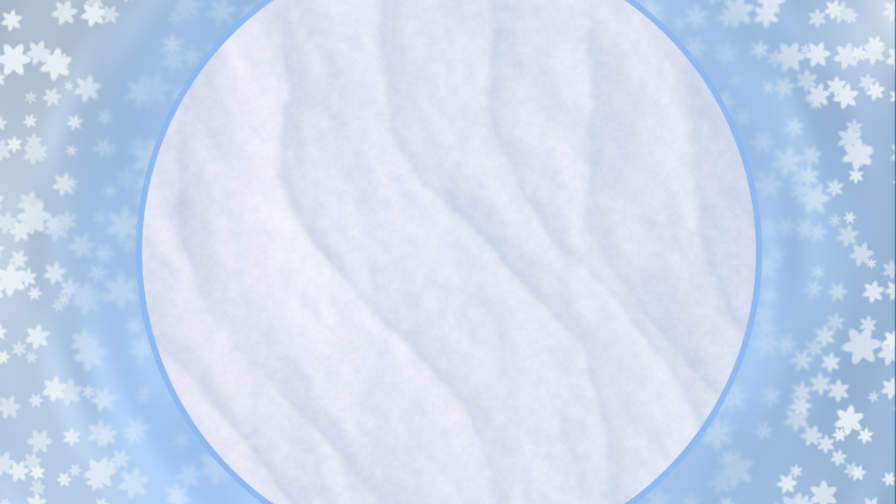
Give the GLSL for this background, as a WebGL 2 fragment shader.

```glsl
#version 300 es
precision highp float;
// Round window of folded snow, ringed in blue, on a misty field of snowflakes.
uniform vec2 u_resolution;
out vec4 outColor;

const float DISC_RADIUS = 0.621;
const float RING_WIDTH = 0.012;
const int FLAKE_LAYERS = 5;
const float FOLD_SPACING = 0.205;
const vec3 RING = vec3(0.56, 0.73, 0.95);
const vec3 SNOW_LIGHT = vec3(0.945, 0.95, 0.98);
const vec3 SNOW_SHADE = vec3(0.73, 0.78, 0.885);
const vec3 MIST_INNER = vec3(0.64, 0.77, 0.92);
const vec3 MIST_LEFT = vec3(0.72, 0.79, 0.86);
const vec3 MIST_RIGHT = vec3(0.61, 0.72, 0.85);
const vec3 FLAKE = vec3(0.93, 0.96, 0.97);
const vec3 EDGE_LINE = vec3(0.22, 0.36, 0.52);

float hash(vec2 p) {
  vec3 q = fract(p.xyx * 0.1031);
  q += dot(q, q.yzx + 33.33);
  return fract((q.x + q.y) * q.z);
}

float noise(vec2 p) {
  vec2 i = floor(p), f = fract(p);
  f = f * f * (3.0 - 2.0 * f);
  return mix(mix(hash(i), hash(i + vec2(1, 0)), f.x),
             mix(hash(i + vec2(0, 1)), hash(i + vec2(1, 1)), f.x), f.y);
}

float fbm(vec2 p) {
  float sum = 0.0, amp = 0.5;
  for (int i = 0; i < 4; i++) {
    sum += amp * noise(p);
    p = mat2(1.6, 1.2, -1.2, 1.6) * p + 7.3;
    amp *= 0.5;
  }
  return sum;
}

// Height of the small lumps, stretched along the slope of the folds.
float relief(vec2 p) {
  vec2 along = vec2(0.45, -0.89), across = vec2(0.89, 0.45);
  return fbm(vec2(dot(p, across) * 9.0, dot(p, along) * 4.0) + 20.0);
}

// Creases fall steeply, then bend right: lit on one side, shaded on the other.
float foldLight(vec2 p) {
  float down = 1.0 - p.y, light = 0.0;
  float wobble = 0.07 * (fbm(p * 6.0) - 0.5);
  for (int i = -2; i < 5; i++) {
    float k = float(i);
    float start = 0.3 + 0.15 * sin(5.0 * k);
    float bend = 0.44 * smoothstep(start, start + 0.7, down);
    float t = p.x - 0.555 - k * FOLD_SPACING - bend + wobble;
    float strength = 0.35 + 0.9 * noise(vec2(k * 3.7, down * 4.5));
    float shade = smoothstep(-0.008, 0.014, t) * exp(-max(t, 0.0) / 0.045);
    float crest = smoothstep(0.01, -0.025, t) * exp(min(t, 0.0) / 0.09);
    light += strength * (0.14 * crest - 0.31 * shade);
  }
  return light;
}

vec3 snow(vec2 p) {
  float slope = relief(p + vec2(0.012, 0.006)) - relief(p - vec2(0.012, 0.006));
  float light = 0.64 + foldLight(p) + 0.85 * slope;
  light += 0.16 * exp(-14.0 * dot(p - vec2(0.6, 0.47), p - vec2(0.6, 0.47)));
  light -= 0.16 * smoothstep(1.2, 1.5, p.x) * smoothstep(0.1, 0.6, p.y);
  light -= 0.13 * smoothstep(0.45, 0.28, p.x);
  light += 0.12 * (noise(p * 150.0) - 0.5) + 0.12 * (noise(p * 65.0) - 0.5);
  vec3 color = mix(SNOW_SHADE, SNOW_LIGHT, clamp(light, 0.0, 1.1));
  return color + vec3(0.006, -0.004, 0.0) * smoothstep(0.9, 0.3, p.x);
}

// Concentric soft streaks, bluer towards the ring.
vec3 mist(vec2 p, vec2 q, float dist) {
  float right = step(0.0, q.x);
  vec3 color = mix(MIST_INNER, mix(MIST_LEFT, MIST_RIGHT, right),
                   smoothstep(0.66, 0.88, dist));
  color += vec3(0.01, 0.03, 0.06) * smoothstep(0.5, 0.0, p.y) * (1.0 - right);
  color -= 0.05 * smoothstep(0.7, 1.0, p.y) * (1.0 - right);
  float streak = noise(vec2(dist * 22.0, 3.0 * atan(q.y, abs(q.x)) + 9.0 * right));
  return color + 0.09 * (streak - 0.5);
}

// Six-petalled flakes, one jittered inside each chosen cell of a layer.
float flakes(vec2 p, float dist) {
  float cover = 0.0;
  float blur = mix(0.014, 0.005, smoothstep(0.66, 0.84, dist));
  for (int i = 0; i < FLAKE_LAYERS; i++) {
    float layer = float(i), cell = 0.125 - 0.014 * layer;
    vec2 g = p / cell + vec2(0.37, 0.61) * layer, id = floor(g) + 31.0 * layer;
    float pick = hash(id + 4.0);
    vec2 jitter = 0.36 * (vec2(hash(id + 11.0), hash(id + 23.0)) - 0.5);
    vec2 d = (fract(g) - 0.5 - jitter) * cell;
    float size = cell * mix(0.12, 0.32, hash(id + 47.0));
    float petals = 0.8 + 0.2 * cos(6.0 * atan(d.y, d.x + 1e-5) + 6.28 * pick);
    float edge = length(d) - size * petals;
    float mask = smoothstep(blur, -blur, edge) * step(0.46, pick);
    cover = max(cover, mask * mix(0.5, 0.95, hash(id + 71.0)));
  }
  return cover * mix(0.35, 1.0, smoothstep(0.66, 0.86, dist));
}

void main() {
  vec2 p = gl_FragCoord.xy / u_resolution.y;
  float px = 1.0 / u_resolution.y, width = u_resolution.x * px;
  vec2 q = p - vec2(0.5 * width + 0.002, 0.5);
  float dist = length(q);
  vec3 color = mix(mist(p, q, dist), FLAKE, flakes(p, dist));
  // Bright drift in the upper right corner, and the thin dark border.
  color = mix(color, FLAKE, 0.55 * smoothstep(0.22, 0.0, length(p - vec2(width, 0.96))));
  color = mix(color, EDGE_LINE, 0.7 * smoothstep(width - 0.004, width - 0.001, p.x));
  color = mix(color, RING, smoothstep(px, -px, dist - DISC_RADIUS));
  color = mix(color, snow(p), smoothstep(px, -px, dist - DISC_RADIUS + RING_WIDTH));
  outColor = vec4(clamp(color, 0.0, 1.0), 1.0);
}
```
